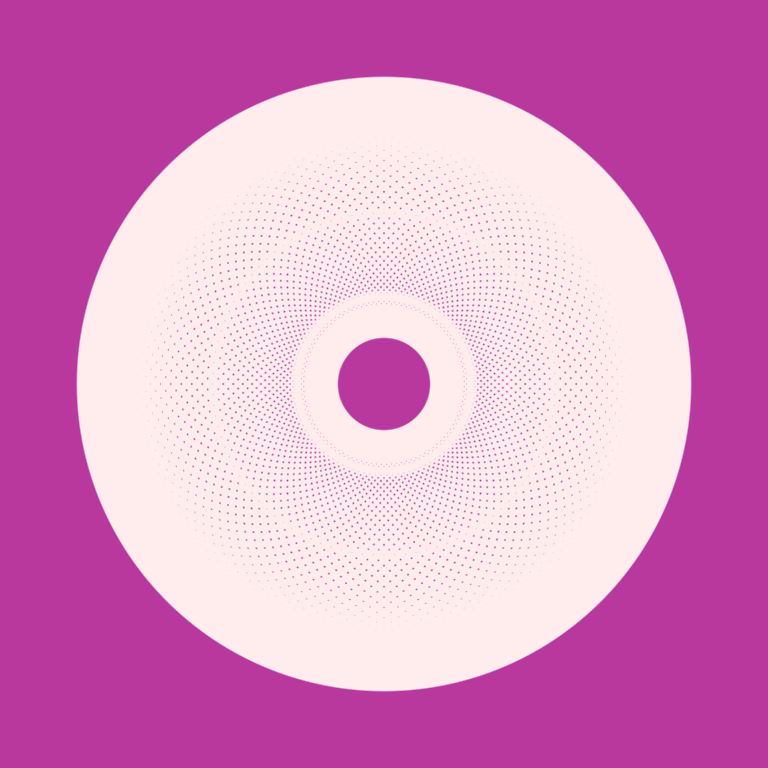
This background is drawn by a three.js fragment shader. Its source:

```glsl
// A pale disc with a round hole, woven from a ring of overlapping circles.
// The circles form two mirrored curve families; the small gaps between
// them show the ground colour as dots, sized by a radial profile.

#define OUTER_RADIUS 0.4
#define HOLE_RADIUS 0.06
#define CIRCLE_COUNT 100.0
#define DOT_HALF_WIDTH 0.00105
#define SOFTNESS 0.00195
#define SEAM_RADIUS 0.222
#define FAINT_RING_RADIUS 0.106
#define GROUND_COLOR vec3(0.72, 0.22, 0.62)
#define DISC_COLOR vec3(1.0, 0.93, 0.935)

varying vec2 vUv;

const float TAU = 6.2831853;

// Bell-shaped bump around zero
float bump(float x, float width) {
  float t = x / width;
  return exp(-t * t);
}

// Soft coverage of everything inside a given radius
float discMask(float r, float radius) {
  return clamp((radius - r) / SOFTNESS + 0.5, 0.0, 1.0);
}

// Box-filtered coverage of a slit centred on zero
float slitCoverage(float offset, float halfWidth) {
  float halfSoft = 0.5 * SOFTNESS;
  float high = min(halfWidth, offset + halfSoft);
  float low = max(-halfWidth, offset - halfSoft);
  return max(high - low, 0.0) / SOFTNESS;
}

// Relative dot size: strong inside, broken by a seam, fading outwards
float dotProfile(float r) {
  float body = smoothstep(0.114, 0.125, r) * (1.0 - smoothstep(0.25, 0.345, r));
  float seam = 1.0 - 0.65 * bump(r - SEAM_RADIUS, 0.005);
  float faintRing = 0.5 * bump(r - FAINT_RING_RADIUS, 0.004);
  return body * seam + faintRing;
}

// Gaps left between the two families of circle arcs
float latticeDots(float r, float angle) {
  float circleRadius = 0.5 * (OUTER_RADIUS + HOLE_RADIUS);
  float orbitRadius = 0.5 * (OUTER_RADIUS - HOLE_RADIUS);
  float power = OUTER_RADIUS * HOLE_RADIUS;

  // Angle from a circle's axis to its crossing with radius r
  float safeR = clamp(r, HOLE_RADIUS + 0.002, OUTER_RADIUS - 0.002);
  float cosine = (safeR * safeR - power) / (2.0 * safeR * orbitRadius);
  float sweep = acos(clamp(cosine, -1.0, 1.0));

  // Convert angular phase to distance across the arcs
  float slope = circleRadius * 0.0 + (1.0 + power / (safeR * safeR))
    / (2.0 * orbitRadius * max(sin(sweep), 0.05));
  float spacing = TAU / (CIRCLE_COUNT * length(vec2(slope, 1.0 / safeR)));
  vec2 phase = CIRCLE_COUNT / TAU * vec2(angle + sweep, angle - sweep);
  vec2 offset = (fract(phase) - 0.5) * spacing;

  float halfWidth = DOT_HALF_WIDTH * dotProfile(r);
  return slitCoverage(offset.x, halfWidth) * slitCoverage(offset.y, halfWidth);
}

void main() {
  vec2 point = vUv - 0.5;
  float r = length(point);
  float angle = atan(point.y, point.x + 1e-6);

  float disc = discMask(r, OUTER_RADIUS) * (1.0 - discMask(r, HOLE_RADIUS));
  float dots = clamp(latticeDots(r, angle), 0.0, 1.0);

  vec3 color = mix(GROUND_COLOR, DISC_COLOR, disc * (1.0 - dots));
  gl_FragColor = vec4(color, 1.0);
}
```
